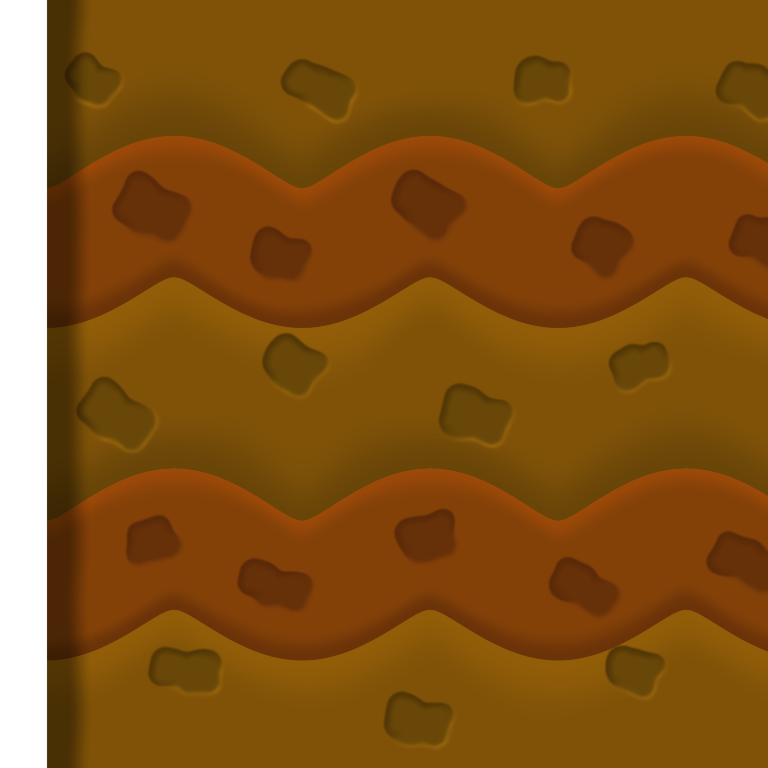
Reproduce this pattern procedurally as a WebGL 1 fragment shader.

```glsl
precision highp float;
// Two scalloped clay bands in brown soil, scattered with stones, beside a shaded left border.

uniform vec2 u_resolution;

float hash(vec2 p) {
  return fract(sin(dot(p, vec2(12.99, 78.23))) * 43758.5);
}

float noise(vec2 p) {
  vec2 i = floor(p), f = fract(p);
  f = f * f * (3.0 - 2.0 * f);
  return mix(mix(hash(i), hash(i + vec2(1.0, 0.0)), f.x),
             mix(hash(i + vec2(0.0, 1.0)), hash(i + 1.0), f.x), f.y);
}

// Absolute value with a rounded cusp, scaled to 0..1
float softAbs(float v) {
  return (sqrt(v * v + 0.02) - 0.141) / 0.869;
}

// Three scallops across the canvas
float wavePhase(float x) {
  return 9.4248 * (x - 0.2266);
}

// Soil and clay with soft light and shadow along the edges
vec3 ground(vec2 uv, float px) {
  float y = uv.y + 0.433 * step(uv.y, 0.472);
  float w = wavePhase(uv.x);
  float above = y - (0.755 + 0.068 * softAbs(cos(w)));
  float below = 0.639 - 0.066 * softAbs(sin(w)) - y;
  float vary = 0.8 + 0.4 * noise(uv * 9.0);

  vec3 soil = vec3(0.5, 0.322, 0.03);
  soil = mix(soil, vec3(0.41, 0.27, 0.03), smoothstep(0.085 * vary, 0.0, above) * step(0.0, above));
  soil = mix(soil, vec3(0.57, 0.365, 0.03), smoothstep(0.08 * vary, 0.0, below) * step(0.0, below));

  vec3 clay = vec3(0.515, 0.255, 0.03);
  clay = mix(clay, vec3(0.61, 0.285, 0.03), smoothstep(-0.034 * vary, 0.0, above));
  clay = mix(clay, vec3(0.42, 0.2, 0.03), smoothstep(-0.036 * vary, -0.004, below));

  return mix(clay, soil, smoothstep(-px, px, max(above, below)));
}

// Centre of a stone; odd rows follow the clay bands, even rows lie in soil
vec2 stoneCentre(float row, float col, float inClay) {
  float jitter = hash(vec2(col + 3.0, row + 7.0)) - 0.5;
  float clayX = 0.18 + 0.2 * col + 0.05 * jitter;
  float clayY = 0.698 - 0.2165 * (row - 1.0) + 0.036 * cos(2.0 * wavePhase(clayX));
  float soilX = 0.12 + 0.0077 * row * row
              + (0.26 + 0.03 * cos(1.5708 * row)) * col + 0.03 * jitter * min(col, 1.0);
  float zigzag = cos(3.14159 * (col + 0.5 * row));
  float soilY = 0.89 - 0.199 * row + min(0.005 + 0.016 * row, 0.033) * zigzag;
  return mix(vec2(soilX, soilY), vec2(clayX, clayY), inClay);
}

// Signed distance to a tilted, uneven rounded block
float stoneDistance(vec2 p, vec2 seed) {
  float tilt = mix(-0.65, 0.35, hash(seed));
  float c = cos(tilt), s = sin(tilt);
  p = vec2(c * p.x + s * p.y, c * p.y - s * p.x);
  vec2 halfSize = vec2(mix(0.033, 0.051, hash(seed + 5.1)), mix(0.025, 0.035, hash(seed + 9.4)));
  float a = atan(p.y, p.x);
  float wobble = 0.0025 * sin(3.0 * a + 6.3 * hash(seed + 2.7)) + 0.0012 * sin(5.0 * a + seed.x);
  vec2 q = abs(p) - halfSize + 0.018;
  return length(max(q, 0.0)) + min(max(q.x, q.y), 0.0) - 0.018 + wobble;
}

vec3 addStone(vec3 base, vec2 p, vec2 seed, float inClay, float px) {
  float d = stoneDistance(p, seed);
  float facing = dot(p / max(length(p), 0.001), vec2(-0.45, 0.89));
  vec3 fill = mix(vec3(0.41, 0.28, 0.03), vec3(0.4, 0.19, 0.03), inClay);
  vec3 dark = mix(vec3(0.32, 0.21, 0.02), vec3(0.35, 0.16, 0.03), inClay);
  vec3 light = mix(vec3(0.59, 0.39, 0.05), vec3(0.47, 0.23, 0.04), inClay);

  // Sunken upper rim, then a thin lit lower rim
  float shade = smoothstep(-0.014, -0.001, d) * smoothstep(-0.6, 0.5, facing);
  vec3 stone = mix(fill, dark, shade);
  vec3 col = mix(base, stone, smoothstep(0.0015 + px, -0.0015 - px, d));
  float rim = d / 0.0035;
  float glint = exp(-rim * rim) * smoothstep(0.0, -0.75, facing);
  return mix(col, light, glint * (0.5 + 0.5 * noise(p * 70.0 + seed)));
}

void main() {
  vec2 uv = gl_FragCoord.xy / u_resolution;
  float px = 0.7 / u_resolution.x;
  vec3 col = ground(uv, px);

  for (int r = 0; r < 5; r++) {
    for (int c = 0; c < 5; c++) {
      float row = float(r), column = float(c);
      float inClay = mod(row, 2.0);
      vec2 p = uv - stoneCentre(row, column, inClay);
      col = addStone(col, p, vec2(column, row), inClay, px);
    }
  }

  // Left shadow and white border
  float fade = uv.x + 0.006 * (noise(vec2(2.0, uv.y * 14.0)) - 0.5);
  col *= mix(0.57, 1.0, smoothstep(0.085, 0.12, fade));
  col = mix(vec3(1.0), col, smoothstep(-px, px, uv.x - 0.0612));
  gl_FragColor = vec4(col, 1.0);
}
```
